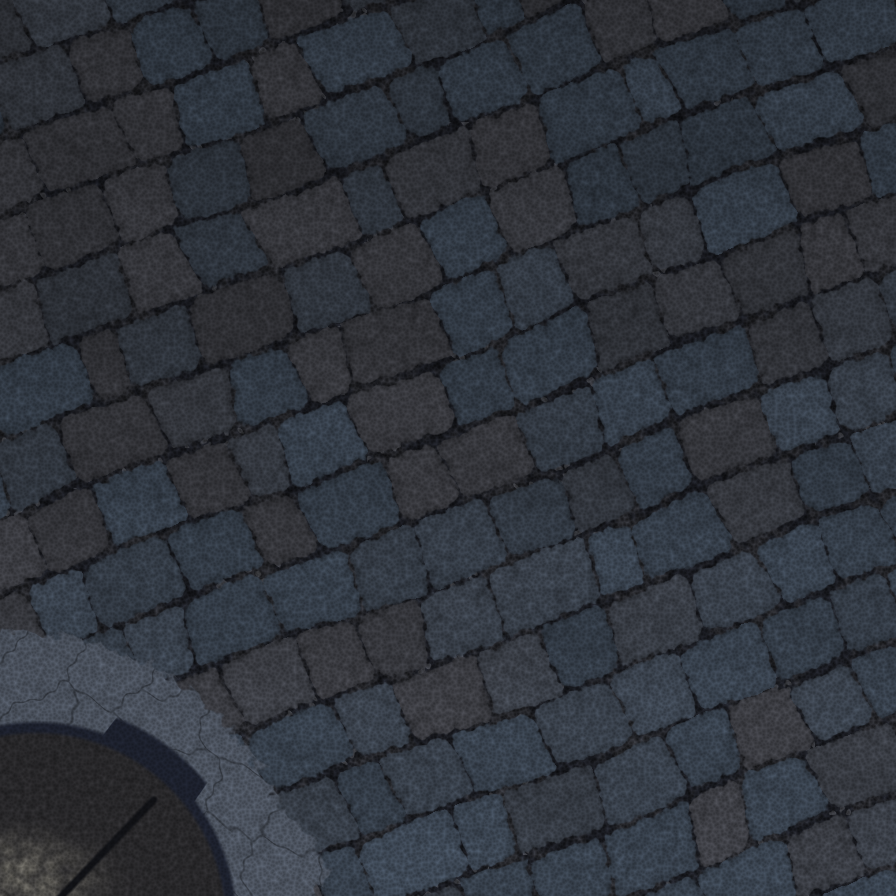
A Shadertoy shader for this texture:

```glsl
#define TILT 0.35
#define ROW_HEIGHT 0.079
#define STONE_WIDTH 0.083
#define JOINT 0.0010
#define SOFTNESS 0.0030
#define GRAIN 0.36
#define BLUE_STONE vec3(0.193, 0.226, 0.268)
#define BROWN_STONE vec3(0.200, 0.203, 0.222)
#define JOINT_COLOR vec3(0.088, 0.094, 0.115)
#define CONCRETE vec3(0.268, 0.293, 0.335)
#define COVER_COLOR vec3(0.140, 0.138, 0.146)
#define COVER_CENTER vec2(0.04, -0.03)

vec2 hash2(vec2 p) {
    vec3 q = fract(p.xyx * vec3(0.1031, 0.1030, 0.0973));
    q += dot(q, q.yzx + 33.33);
    return fract((q.xx + q.yz) * q.zy);
}

// Cellular noise: distances to the nearest and second nearest points
vec2 cellular(vec2 p) {
    vec2 cell = floor(p), nearest = vec2(8.0);
    for (int y = -1; y <= 1; y++)
    for (int x = -1; x <= 1; x++) {
        vec2 c = cell + vec2(x, y);
        float d = length(c + hash2(c) - p);
        nearest = d < nearest.x ? vec2(d, nearest.x) : vec2(nearest.x, min(nearest.y, d));
    }
    return nearest;
}

vec2 waves(vec2 p) {
    return sin(p.yx * 9.0 + vec2(0.4, 2.1)) + 0.5 * sin(p.yx * 23.0 + p * 11.0)
         + 0.2 * sin(p.yx * 71.0 + p * 37.0);
}

// Slanted joint between neighbouring stones of a row
float sideJoint(float index, float row, float y) {
    vec2 h = hash2(vec2(index, row) + 40.0) - 0.5;
    return index + 0.5 * h.x + 0.30 * h.y * (y - 0.5);
}

// Returns the distance inside the stone; id receives its cell
float stoneDistance(vec2 p, out vec2 id) {
    float row = floor(p.y / ROW_HEIGHT);
    float y = fract(p.y / ROW_HEIGHT);
    float x = p.x / STONE_WIDTH + 9.0 * hash2(vec2(row, 5.0)).x;
    float i = floor(x);
    if (x < sideJoint(i, row, y)) i -= 1.0;
    else if (x > sideJoint(i + 1.0, row, y)) i += 1.0;
    id = vec2(i, row);

    float left = (x - sideJoint(i, row, y)) * STONE_WIDTH;
    float right = (sideJoint(i + 1.0, row, y) - x) * STONE_WIDTH;
    vec2 inset = 0.0045 * hash2(id + 17.0);
    vec2 lean = 0.13 * (hash2(id + 71.0) - 0.5) * (left - right) * 0.5;
    float bottom = y * ROW_HEIGHT - inset.x + lean.x;
    float top = (1.0 - y) * ROW_HEIGHT - inset.y + lean.y;

    vec2 edge = vec2(min(left, right), min(bottom, top));
    float corner = mix(0.007, 0.017, hash2(id + 93.0).x);
    return corner - length(max(corner - edge, 0.0));
}

vec3 paving(vec2 uv, float mottle, float grit, float grain) {
    float c = cos(TILT), s = sin(TILT);
    vec2 p = vec2(c * uv.x + s * uv.y, c * uv.y - s * uv.x);
    p += 0.004 * waves(p) + 0.0007 * sin(p.yx * 240.0);
    vec2 id;
    float d = stoneDistance(p, id);
    d += 0.0045 * (0.45 - mottle) + 0.003 * (0.45 - grit);
    vec2 tone = hash2(id + 131.0);

    // Blue stones gather towards the lower right
    float blue = smoothstep(0.25, 0.75, tone.x + 0.28 * (uv.x - uv.y) + 0.06);
    vec3 stone = mix(BROWN_STONE, BLUE_STONE, blue) * mix(0.94, 1.08, tone.y);
    stone *= 1.0 + 0.18 * (0.45 - mottle) + 0.16 * (0.45 - grit);
    stone *= 1.0 + 0.03 * waves(uv * 4.0).x;
    stone *= mix(0.90, 1.02, smoothstep(0.0, 0.010, d));

    // Earth and broken stone fill parts of the joints
    float fill = smoothstep(0.25, 0.85, 0.45 + 0.25 * waves(uv * 5.0 + 2.0).y
                                      + 0.9 * (mottle - 0.45));
    vec3 joint = mix(JOINT_COLOR, vec3(0.148, 0.150, 0.163), 0.75 * fill);
    joint *= 1.0 + 0.7 * (0.45 - grit) + 0.4 * (grain - 0.45);
    float chip = smoothstep(0.28, 0.16, mottle) * step(0.82, hash2(floor(uv * 22.0)).x);
    joint += 0.12 * chip;
    return mix(joint, stone, smoothstep(JOINT - SOFTNESS * 0.5, JOINT + SOFTNESS * 0.5, d));
}

vec3 coverSurface(vec2 q, float mottle, float grit) {
    float worn = smoothstep(0.10, 0.02, length((q - vec2(-0.03, 0.045)) * vec2(0.7, 1.3)));
    vec3 color = COVER_COLOR + vec3(0.17, 0.165, 0.14) * worn * (1.2 - mottle);
    color *= 1.0 + 0.3 * (0.45 - grit);
    // Diagonal slot
    vec2 along = normalize(vec2(0.69, 0.72));
    float slot = length(q - along * clamp(dot(q, along), 0.03, 0.19));
    return mix(JOINT_COLOR * 0.65, color, smoothstep(0.002, 0.006, slot));
}

void mainImage(out vec4 fragColor, in vec2 fragCoord) {
    vec2 uv = fragCoord / iResolution.y;
    float mottle = cellular(uv * 65.0 + 0.25 * waves(uv * 9.0)).x;
    float grit = cellular(uv * 130.0 + 7.0).x;
    float grain = cellular(uv * 240.0 + 3.0).x;
    vec3 color = paving(uv, mottle, grit, grain);

    // Cracked concrete collar
    vec2 q = uv - COVER_CENTER;
    float radius = length(q);
    vec2 cracks = cellular(uv * 13.0 + 0.12 * waves(uv * 4.0));
    float crack = smoothstep(0.0, 0.05, cracks.y - cracks.x);
    vec3 collar = CONCRETE * (1.07 - 0.15 * mottle) * mix(0.72, 1.0, crack);
    float collarEdge = 0.312 + 0.012 * waves(uv * 3.0).x + 0.018 * (mottle - 0.5);
    color = mix(collar, color, smoothstep(-0.003, 0.003, radius - collarEdge));

    // Iron cover, navy rim and hinge tab
    float angle = atan(q.y, q.x);
    float tab = 1.0 - smoothstep(0.25, 0.29, abs(angle - 0.94));
    float rim = 0.224 + 0.022 * tab;
    vec3 iron = mix(coverSurface(q, mottle, grit), vec3(0.10, 0.115, 0.16),
                    smoothstep(0.209, 0.215, radius));
    color = mix(iron, color, smoothstep(-0.003, 0.003, radius - rim));

    // Surface grain and light falling off towards the top
    color *= 1.0 + GRAIN * (grain - 0.45);
    color *= mix(1.11, 0.88, smoothstep(0.0, 1.0, uv.y + 0.1 * (0.5 - uv.x)));
    fragColor = vec4(color, 1.0);
}
```
